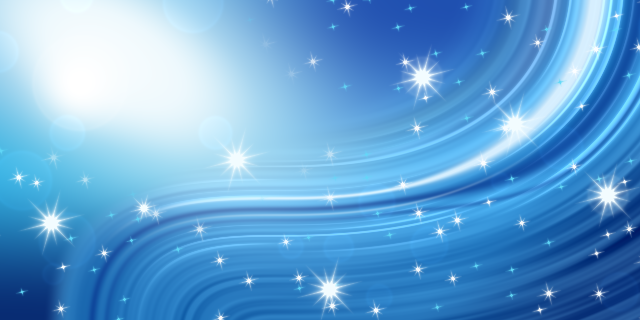
Give the GLSL for this background, as a Shadertoy shader.

```glsl
// A sunlit blue sky crossed by a sweeping ribbon of light with sparkles.
// Two joined superellipses give a flow coordinate; noise along it draws the
// streaks, while hashed cells and a wave formula scatter stars and discs.

const vec3 NAVY  = vec3(0.03, 0.17, 0.45);
const vec3 ROYAL = vec3(0.12, 0.31, 0.69);
const vec3 DEEP  = vec3(0.11, 0.42, 0.70);
const vec3 AZURE = vec3(0.23, 0.62, 0.89);
const vec3 CYAN  = vec3(0.16, 0.67, 0.87);
const vec3 MIST  = vec3(0.37, 0.70, 0.89);
const vec3 PALE  = vec3(0.84, 0.94, 0.98);
const vec3 OLIVE = vec3(0.36, 0.57, 0.64);
const vec3 LILAC = vec3(0.45, 0.57, 0.77);
const vec3 WHITE = vec3(1.0);

const vec2 SUN = vec2(0.25, 0.74);
const vec2 BEAM_CENTRE = vec2(0.36, 0.82);
const vec2 BEAM_AXIS = vec2(0.86, -0.51);
const vec2 BEAM_SIZE = vec2(0.64, 0.32);
const float JOIN_X = 0.88;       // where the two bends of the ribbon meet
const float STREAK_GAIN = 0.44;
const float STAR_CELL = 0.165;
const int HERO_COUNT = 7;

float hash(vec2 p) {
    vec3 q = fract(p.xyx * vec3(0.1031, 0.1030, 0.0973));
    q += dot(q, q.yzx + 33.33);
    return fract((q.x + q.y) * q.z);
}

float noise(vec2 p) {
    vec2 i = floor(p), f = fract(p);
    f = f * f * (3.0 - 2.0 * f);
    return mix(mix(hash(i), hash(i + vec2(1, 0)), f.x),
               mix(hash(i + vec2(0, 1)), hash(i + vec2(1, 1)), f.x), f.y);
}

float gauss(float x, float width) { return exp(-x * x / (width * width)); }

float superLength(vec2 v, float n) {
    return pow(pow(abs(v.x), n) + pow(abs(v.y), n), 1.0 / n);
}

// Signed offset from the ribbon's bright crest, positive above it
float flowOffset(vec2 p) {
    if (p.x > JOIN_X)
        return 0.72 * (1.0 - superLength(vec2(p.x - JOIN_X, (1.1 - p.y) / 0.72), 2.3));
    return 0.48 * (superLength(vec2((JOIN_X - p.x) / 0.64, (p.y + 0.1) / 0.48), 3.0) - 1.0);
}

vec3 sky(vec2 p) {
    vec3 left = mix(NAVY, CYAN, smoothstep(0.0, 0.50, p.y));
    left = mix(left, vec3(0.34, 0.67, 0.86), smoothstep(0.5, 0.85, p.y));
    vec3 right = mix(vec3(0.32, 0.64, 0.89), ROYAL, smoothstep(0.45, 0.98, p.y));
    return mix(left, right, smoothstep(0.45, 1.2, p.x));
}

vec3 ribbon(vec2 p, float s) {
    float right = smoothstep(1.15, 1.85, p.x);
    float fine = noise(vec2(s * 120.0, p.x * 1.6));
    float streak = 0.42 * noise(vec2(s * 20.0, p.x * 1.2))
                 + 0.33 * noise(vec2(s * 62.0 + 9.0, p.x * 1.5)) + 0.25 * fine - 0.5;
    vec3 col = mix(DEEP, AZURE, smoothstep(-0.44, -0.08, s));
    col = mix(DEEP, col, smoothstep(0.2, 0.8, p.x));
    col = mix(col, mix(MIST, AZURE, smoothstep(0.9, 1.6, p.x)), smoothstep(-0.02, 0.12, s));
    col = mix(col, LILAC, 0.75 * right * gauss(s - 0.12, 0.05));
    col = mix(col, OLIVE, 0.5 * gauss(s - 0.19, 0.035) * smoothstep(0.2, 1.5, p.x));
    col = mix(col, NAVY, 0.85 * smoothstep(1.22, 1.82, p.x - p.y));
    col += streak * STREAK_GAIN * vec3(0.8, 1.05, 0.9) * (0.9 + 0.6 * right) * smoothstep(0.1, 0.6, p.x);
    // Thin bright threads near the crest
    col += 0.30 * smoothstep(0.68, 0.95, fine) * gauss(s + 0.02, 0.13) * smoothstep(0.3, 0.9, p.x);
    // Dark folds under the crest, then the crest itself
    float fold = gauss(s + 0.034 + 0.055 * right, 0.009 + 0.017 * right);
    fold += 0.55 * gauss(s + 0.068 + 0.08 * right, 0.007);
    col = mix(col, vec3(0.04, 0.25, 0.59), min(0.85 * fold, 0.92));
    float crest = 0.85 * gauss(s - 0.008 * right, 0.0055 + 0.022 * right);
    crest += (0.12 + 0.13 * right) * gauss(s - 0.02, 0.035);
    crest += 0.4 * gauss(s + 0.052, 0.004) * (1.0 - right);
    return mix(col, vec3(0.87, 0.95, 1.0), min(crest, 0.95) * smoothstep(0.25, 0.9, p.x));
}

// Tapered rays through the centre, with a soft round core
float star(vec2 p, float radius, int axes) {
    float pixel = 0.5 / iResolution.y, light = 0.0;
    for (int k = 0; k < axes; k++) {
        float a = 3.14159 * float(k) / float(axes) + 0.25;
        vec2 q = vec2(dot(p, vec2(cos(a), sin(a))), dot(p, vec2(-sin(a), cos(a))));
        float taper = max(1.0 - abs(q.x) / (radius * (k % 2 == 0 ? 1.0 : 0.7)), 0.0);
        light = max(light, taper * exp(-abs(q.y) / (0.04 * radius * taper + pixel)));
    }
    return light + gauss(length(p), 0.16 * radius);
}

// Faint lens disc with a brighter rim
float disc(float d, float radius) {
    return 0.06 * smoothstep(radius, radius - 0.01, d) + 0.10 * gauss(d - radius, 0.006);
}

void mainImage(out vec4 fragColor, in vec2 fragCoord) {
    vec2 p = fragCoord / iResolution.xy * vec2(2.0, 1.0);
    float s = flowOffset(p);
    float edge = mix(0.08, 0.33, smoothstep(0.3, 1.4, p.x));
    vec3 col = mix(sky(p), ribbon(p, s), 1.0 - smoothstep(edge * 0.2, edge, s));

    // Wide haze, slanting beam and sun
    vec2 b = p - BEAM_CENTRE;
    b = vec2(dot(b, BEAM_AXIS), dot(b, vec2(-BEAM_AXIS.y, BEAM_AXIS.x))) / BEAM_SIZE;
    float beam = exp(-dot(b, b));
    float haze = gauss(length((p - vec2(0.58, 0.62)) / vec2(1.4, 1.0)), 0.28);
    col = mix(col, vec3(0.54, 0.83, 0.94), 0.5 * haze * smoothstep(-0.02, 0.10, s));
    col = mix(col, PALE, min(1.15 * beam, 1.0));
    col = mix(col, WHITE, 0.75 * smoothstep(0.5, 1.05, beam));
    float sunDist = length(p - SUN);
    col = mix(col, WHITE, min(gauss(sunDist, 0.12) + disc(sunDist, 0.145), 1.0));

    // Scattered small stars and lens discs
    for (int layer = 0; layer < 3; layer++) {
        float seed = 17.0 * float(layer) + 3.0;
        vec2 g = p / STAR_CELL + 0.37 * float(layer), id = floor(g) + seed;
        vec2 jitter = 0.3 + 0.4 * vec2(hash(id), hash(id + 51.0));
        float kind = hash(id + 83.0);
        float shown = step(0.48, hash(id + 29.0)) * (1.0 - smoothstep(0.1, 0.4, beam));
        float radius = mix(0.022, 0.045, kind * kind);
        float glint = star((fract(g) - jitter) * STAR_CELL, radius, kind > 0.55 ? 4 : 2);
        vec3 tint = kind > 0.45 ? WHITE : vec3(0.38, 0.85, 0.97);
        col = mix(col, tint, min(glint, 1.0) * shown * 0.95);

        vec2 h = p / 0.38 + 0.41 * float(layer), cell = floor(h) + seed;
        vec2 centre = 0.35 + 0.3 * vec2(hash(cell), hash(cell + 7.0));
        float d = length(fract(h) - centre) * 0.38;
        col += 0.4 * disc(d, mix(0.025, 0.1, hash(cell + 13.0))) * step(0.65, hash(cell + 23.0)) * AZURE;
    }

    // Large flares along a wavering path
    for (int i = 0; i < HERO_COUNT; i++) {
        float k = float(i);
        float y = 0.45 + 0.03 * (k - 3.0) + 0.28 * sin(2.4 * k - 8.77) + 0.13 * cos(1.2 * k + 0.5);
        vec2 q = p - vec2(0.16 + 0.29 * k, y);
        float radius = i == 1 ? 0.05 : 0.11;
        float flare = star(q, radius, 6) + 0.4 * gauss(length(q), 0.36 * radius);
        flare += i % 2 == 0 && i > 3 ? disc(length(q), 0.06) : 0.0;
        col = mix(col, vec3(0.95, 0.99, 1.0), min(flare, 1.0));
    }
    fragColor = vec4(clamp(col, 0.0, 1.0), 1.0);
}
```
